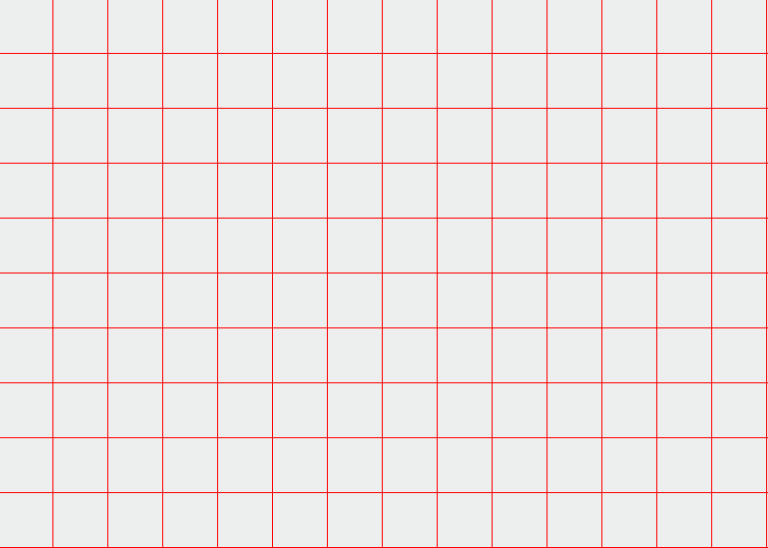
A Shadertoy shader for this pattern:

```glsl
#define CELLS_DOWN 9.982
#define LINE_WIDTH 0.0182
#define GRID_ORIGIN vec2(0.9636, 0.0091)
#define PAPER_COLOR vec3(0.930, 0.935, 0.935)
#define LINE_COLOR vec3(1.0, 0.0, 0.0)

// Share of a pixel covered by the nearest line on each axis, in cell units
vec2 lineCoverage(vec2 cellPos, float pixelSize) {
    vec2 dist = abs(fract(cellPos - GRID_ORIGIN + 0.5) - 0.5);
    float reach = 0.5 * (LINE_WIDTH + pixelSize);
    return clamp(reach - dist, 0.0, min(LINE_WIDTH, pixelSize)) / pixelSize;
}

void mainImage(out vec4 fragColor, in vec2 fragCoord) {
    // Square cells, scaled by canvas height
    float pixelSize = CELLS_DOWN / iResolution.y;
    vec2 coverage = lineCoverage(fragCoord * pixelSize, pixelSize);

    // Union of vertical and horizontal lines
    float ink = 1.0 - (1.0 - coverage.x) * (1.0 - coverage.y);
    fragColor = vec4(mix(PAPER_COLOR, LINE_COLOR, ink), 1.0);
}
```
